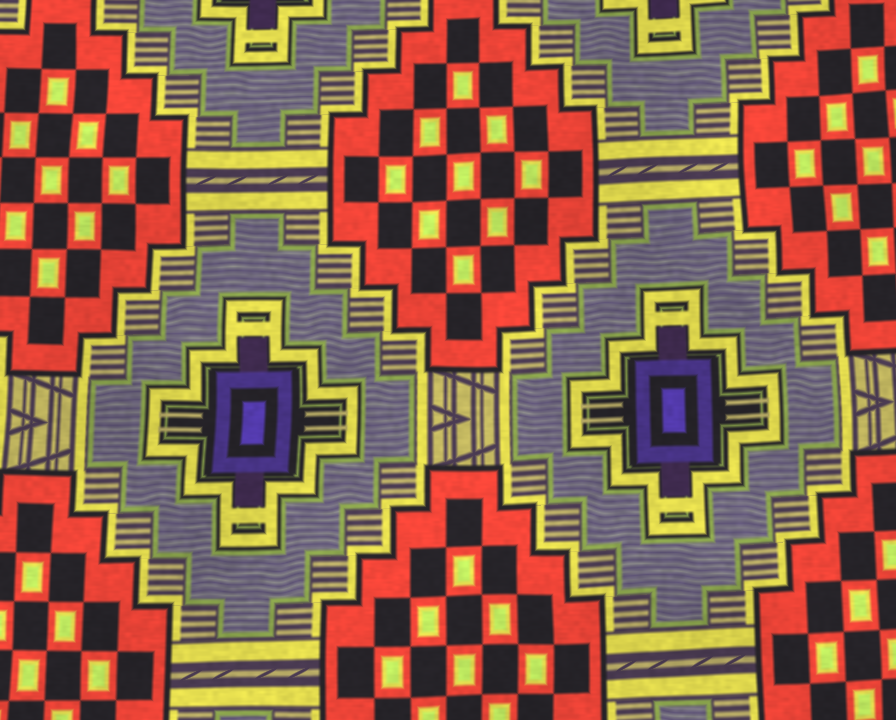
A Shadertoy shader for this pattern:

```glsl
// Printed cloth: red checkered step diamonds between violet stepped medallions.

float hash(vec2 p) {
    vec3 q = fract(vec3(p.xyx) * 0.1031);
    q += dot(q, q.yzx + 33.33);
    return fract((q.x + q.y) * q.z);
}

float noise(vec2 p) {
    vec2 i = floor(p), f = fract(p);
    f *= f * (3.0 - 2.0 * f);
    return mix(mix(hash(i), hash(i + vec2(1, 0)), f.x),
               mix(hash(i + vec2(0, 1)), hash(i + 1.0), f.x), f.y);
}

float box(vec2 p, vec2 halfSize) {
    vec2 d = abs(p) - halfSize;
    return max(d.x, d.y);
}

void paint(inout vec3 base, vec3 ink, float d) {
    float soft = max(1.9, 618.0 / iResolution.y);
    base = mix(ink, base, smoothstep(-soft, soft, d));
}

const vec3 BLACK = vec3(0.13, 0.12, 0.14);
const vec3 RED = vec3(0.91, 0.25, 0.20);
const vec3 YELLOW = vec3(0.87, 0.84, 0.29);
const vec3 GREEN = vec3(0.52, 0.62, 0.28);
const vec3 TAN = vec3(0.70, 0.65, 0.38);
const vec3 PLUM = vec3(0.27, 0.21, 0.30);

// Black checks and lit windows on red; r is the folded offset from the centre.
vec3 checkeredDiamond(vec2 r) {
    vec2 cell = vec2(29.5, 39.4);
    vec2 id = round(r / cell), local = r - id * cell;
    float ring = id.x + id.y;
    bool odd = mod(ring, 2.0) > 0.5;
    float check = box(local, cell * 0.5) * (odd ? 1.0 : -1.0);
    float stair = 1e3;
    for (float j = 0.0; j < 4.0; j++)
        stair = min(stair, box(r, cell * vec2(3.5 - j, j + 0.5)));
    vec3 c = RED;
    paint(c, BLACK, max(check, stair));
    if (!odd && ring < 3.0) {
        paint(c, YELLOW, box(local, vec2(8.5, 12.0)));
        paint(c, vec3(0.73, 0.90, 0.36), box(local, vec2(5.0, 8.5)));
    }
    return c;
}

// Striped blocks along the stairs of the medallion; p is the folded offset.
vec3 stripedSteps(vec2 p) {
    float k = clamp(ceil((p.y - 74.0) / 37.3), 0.0, 3.0);
    vec2 inset = vec2(150.0 - 28.5 * k, 74.0 + 37.3 * k) - p;
    vec3 c = PLUM;
    paint(c, TAN, abs(mod(inset.y - 10.0, 8.5) - 4.25) - 2.0);
    paint(c, YELLOW, min(inset.x - 9.5, abs(inset.y - 4.0) - 4.5));
    return c;
}

// Nested cross in the heart of the medallion.
void paintHeart(inout vec3 c, vec2 p) {
    float cross = min(box(p, vec2(92, 31)), min(box(p, vec2(58, 63)), box(p, vec2(27, 104))));
    paint(c, GREEN, cross - 4.0);
    paint(c, BLACK, cross);
    paint(c, YELLOW, cross + 3.0);
    paint(c, BLACK, cross + 13.0);
    paint(c, GREEN, abs(cross + 18.0) - 1.0);
    paint(c, YELLOW, box(p - vec2(0, 77), vec2(17, 6)));
    paint(c, TAN, box(p - vec2(62, 6), vec2(18, 1.8)));
    paint(c, BLACK, box(p, vec2(37, 46)));
    paint(c, vec3(0.23, 0.15, 0.29), box(p, vec2(12, 70)));
    paint(c, vec3(0.27, 0.19, 0.52), box(p, vec2(32, 42)));
    paint(c, BLACK, box(p, vec2(20, 29)));
    paint(c, vec3(0.32, 0.22, 0.68), box(p, vec2(9.5, 18)));
}

void mainImage(out vec4 fragColor, in vec2 fragCoord) {
    vec2 s = fragCoord / iResolution.y * 618.0;
    s.y = 618.0 - s.y;

    // Cloth lies at a slight tilt, with small ripples
    vec2 w = s + 3.0 * vec2(noise(s / 70.0), noise(s / 70.0 + 40.0)) - 1.5;
    float dx = w.x - 398.0;
    float t = w.y + 47.0 + 0.026 * dx + 4e-5 * dx * dx;
    vec2 q = vec2(dx / (345.0 + 0.05 * w.y), t * (0.002565 - 2.5e-7 * t) - 0.5);

    // Fold each repeat: r from the diamond, p from the medallion
    vec2 signedR = (q - round(q)) * vec2(360, 408);
    vec2 r = abs(signedR), p = vec2(180, 204) - r;

    // Stepped outlines of the medallion and its violet field
    float frame = box(p, vec2(64.5, 240));
    float field = box(p, vec2(139, 36));
    for (float k = 0.0; k < 4.0; k++) {
        vec2 corner = vec2(150.0 - 28.5 * k, 74.0 + 37.3 * k);
        frame = min(frame, box(p, corner));
        field = min(field, box(p, vec2(corner.x - 41.0, min(corner.y - 1.0, 175.0))));
    }

    vec3 c = stripedSteps(p);
    paint(c, PLUM, field - 2.0);
    paint(c, GREEN, field);
    float streak = abs(fract(w.y / 6.5 + 0.9 * noise(w * vec2(0.05, 0.03))) - 0.5) * 2.0;
    streak *= 0.4 + 0.6 * noise(w * vec2(0.06, 0.3));
    paint(c, mix(vec3(0.35, 0.31, 0.44), vec3(0.52, 0.52, 0.51), streak), field + 4.5);
    paintHeart(c, p);

    // Yellow bridge between medallions, one above the other
    vec3 bridge = PLUM;
    float dash = abs(fract((signedR.x + signedR.y * 2.0) / 27.0) - 0.5) * 27.0;
    paint(bridge, TAN, max(r.y - 2.5, dash - 10.5));
    paint(bridge, YELLOW, abs(r.y - 18.0) - 7.5);
    paint(c, bridge, max(r.y - 28.0, frame));

    // Barred bridge between medallions, side by side
    vec3 bars = PLUM;
    float slash = abs(fract((p.y + signedR.x * 0.35) / 32.0) - 0.5) * 32.0;
    float bar = min(r.x - 6.0, min(abs(r.x - 12.0) - 1.8, abs(r.x - 21.0) - 4.5));
    paint(bars, mix(TAN, YELLOW, 0.25), max(bar, slash - 13.5));
    paint(c, bars, -frame);

    // Red diamond inside its dark outline
    float diamond = max(-frame, 41.0 - p.y);
    paint(c, BLACK, diamond - 2.5);
    paint(c, checkeredDiamond(r), diamond + 2.5);

    // Faded print, weave and soft shading
    float wear = 0.9 + 0.12 * noise(s / 90.0 + 7.0) + 0.09 * noise(s / 5.0);
    wear += 0.05 * (noise(s * vec2(0.12, 0.5)) - 0.5);
    fragColor = vec4(c * wear + 0.015, 1.0);
}
```
